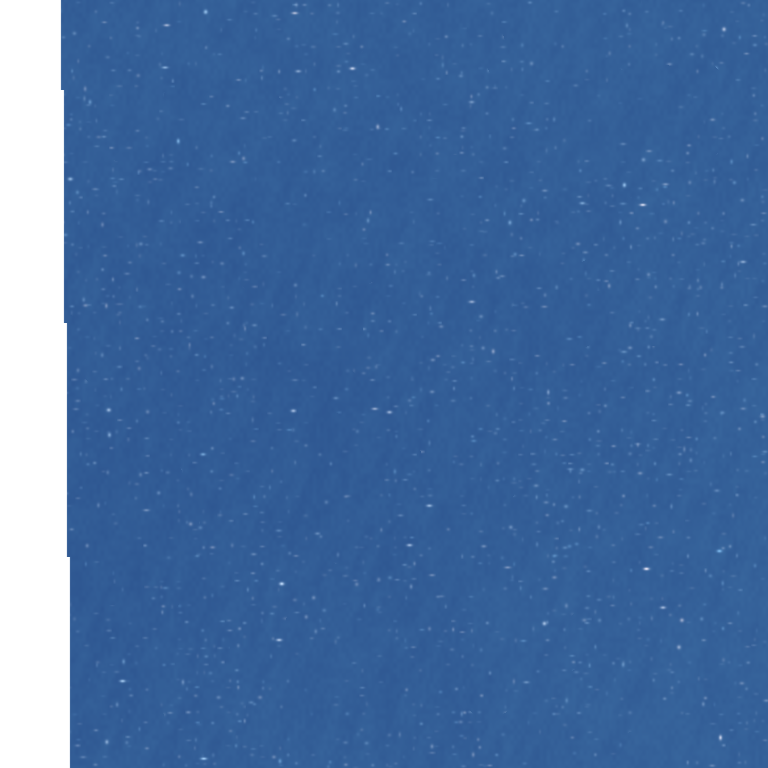
Give the GLSL for this texture, as a WebGL 1 fragment shader.

```glsl
precision highp float;
// Blue open sea seen from above, with slanted ripples, tiny glints and a stepped white margin.

uniform vec2 u_resolution;

#define DEEP_BLUE vec3(0.180, 0.338, 0.568)
#define LIGHT_BLUE vec3(0.222, 0.404, 0.618)
#define MARGIN_TOP 0.0794
#define STEP_WIDTH 0.0039
#define STEP_HEIGHT 0.304
#define RIPPLE_DIR vec2(0.34, 0.94)
#define RIPPLE_SCALE vec2(75.0, 24.0)
#define GRAIN_SCALE vec2(210.0, 150.0)
#define FLECK_CELLS 92.0
#define GLINT_CELLS 40.0
#define GLINT_SIZE 0.0026

float hash(vec2 p) {
  vec3 q = fract(vec3(p.xyx) * 0.1031);
  q += dot(q, q.yzx + 33.33);
  return fract((q.x + q.y) * q.z);
}

float valueNoise(vec2 p) {
  vec2 cell = floor(p);
  vec2 f = fract(p);
  f = f * f * (3.0 - 2.0 * f);
  float low = mix(hash(cell), hash(cell + vec2(1.0, 0.0)), f.x);
  float high = mix(hash(cell + vec2(0.0, 1.0)), hash(cell + vec2(1.0, 1.0)), f.x);
  return mix(low, high, f.y);
}

// Broad light and dark zones: a dark pool left of centre plus slow sines
float swell(vec2 p) {
  vec2 q = (p - vec2(0.32, 0.42)) * mat2(0.8, 0.6, -0.6, 0.8);
  float pool = exp(-dot(q * vec2(1.9, 3.2), q * vec2(1.9, 3.2)));
  float waves = sin(p.x * 9.0 - p.y * 5.0) + sin(p.x * 15.0 + p.y * 8.0 + 1.7);
  return 0.12 * p.x - 0.28 * pool + 0.03 * waves;
}

// One soft speck in some cells; x is its strength, y its random tint
vec2 specks(vec2 p, float cells, float chance, float radius) {
  vec2 cell = floor(p * cells);
  vec2 seed = cell + cells * 3.0;
  vec2 centre = 0.28 + 0.44 * vec2(hash(seed + 11.3), hash(seed + 47.9));
  float stretch = mix(0.75, 1.5, hash(seed + 83.1));
  vec2 size = radius * cells * vec2(stretch, 1.0 / stretch);
  vec2 d = (fract(p * cells) - centre) / size;
  float present = step(hash(seed + 5.7), chance);
  float power = hash(seed + 29.4);
  return vec2(present * mix(0.25, 1.0, power * power) * exp(-dot(d, d)), hash(seed + 61.2));
}

vec3 addSpeck(vec3 base, vec2 speck, float strength) {
  vec3 tint = mix(vec3(0.55, 0.80, 1.0), vec3(0.96, 0.93, 0.98), speck.y);
  return mix(base, tint, clamp(speck.x * strength, 0.0, 1.0));
}

void main() {
  vec2 p = gl_FragCoord.xy / u_resolution;

  // Water tone: swell, slanted ripples and fine grain
  vec2 slanted = vec2(dot(p, vec2(RIPPLE_DIR.y, -RIPPLE_DIR.x)), dot(p, RIPPLE_DIR));
  float ripple = valueNoise(slanted * RIPPLE_SCALE + 20.0) - 0.5;
  float grain = valueNoise(p * GRAIN_SCALE) - 0.5;
  float tone = 0.50 + swell(p) + 0.34 * ripple + 0.30 * grain;
  vec3 color = mix(DEEP_BLUE, LIGHT_BLUE, tone);

  // Many faint flecks and few bright glints, gathered in loose patches
  float patches = 0.35 + 1.3 * valueNoise(p * 7.0 + 3.0);
  color = addSpeck(color, specks(p, FLECK_CELLS, 0.17 * patches, 0.0022), 0.28);
  color = addSpeck(color, specks(p + 0.37, FLECK_CELLS * 0.8, 0.09 * patches, 0.0025), 0.32);
  color = addSpeck(color, specks(p, GLINT_CELLS, 0.06 * patches, GLINT_SIZE), 0.95);

  // White margin that widens downwards in small steps
  float stepIndex = floor((1.0 - p.y - 0.117) / STEP_HEIGHT) + 1.0;
  float edge = MARGIN_TOP + STEP_WIDTH * stepIndex;
  float blur = 0.75 / u_resolution.x;
  color = mix(vec3(1.0), color, smoothstep(edge - blur, edge + blur, p.x));

  gl_FragColor = vec4(color, 1.0);
}
```
